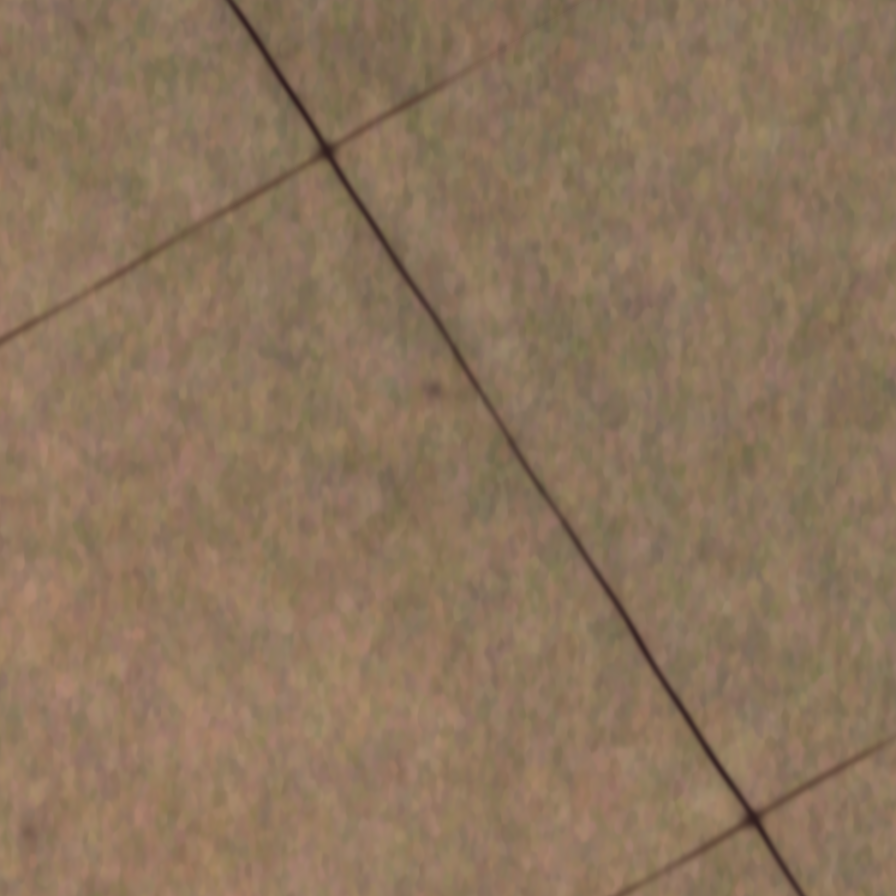
This texture is drawn by a three.js fragment shader. Its source:

```glsl
#define SEAM_STEP vec2(0.475, -0.745)
#define CROSS_STEP vec2(0.760, 0.444)
#define JOINT vec2(0.365, 0.831)
#define SEAM_WIDTH 0.0042
#define CROSS_WIDTH 0.0055
#define JOINT_RADIUS 0.010
#define GRAIN 0.075
#define CHROMA 0.055
#define OLIVE vec3(0.530, 0.447, 0.353)
#define WARM vec3(0.598, 0.488, 0.388)
#define SEAM_DARK vec3(0.190, 0.115, 0.115)
#define CROSS_BROWN vec3(0.330, 0.225, 0.175)

varying vec2 vUv;

vec3 hash3(vec2 p) {
  vec3 q = vec3(dot(p, vec2(127.1, 311.7)),
                dot(p, vec2(269.5, 183.3)),
                dot(p, vec2(419.2, 371.9)));
  return fract(sin(q) * 43758.5);
}

// Smooth cellular noise: each jittered cell carries a random signed tone
vec3 cellNoise(vec2 p) {
  vec2 cell = floor(p);
  vec3 tone = vec3(0.0);
  float total = 0.0;
  for (int y = -1; y <= 1; y++) {
    for (int x = -1; x <= 1; x++) {
      vec2 id = cell + vec2(float(x), float(y));
      vec2 d = id + hash3(id).xy - p;
      float weight = exp(-4.0 * dot(d, d));
      tone += weight * (hash3(id + 57.0) - 0.5);
      total += weight;
    }
  }
  return tone / total;
}

float cross2(vec2 a, vec2 b) {
  return a.x * b.y - a.y * b.x;
}

float softSpot(float d, float radius) {
  return exp(-d * d / (radius * radius));
}

// Mottled stone with broad tone, blotches and fine coloured grain
vec3 stone(vec2 p, vec2 tile) {
  vec3 broad = cellNoise(p * 6.0 + 3.0);
  vec3 blotch = cellNoise(p * vec2(24.0, 19.0) + 11.0);
  vec3 grain = cellNoise(p * vec2(75.0, 48.0) + 29.0);
  vec3 fine = cellNoise(p * vec2(150.0, 85.0) + 71.0);
  float warmth = smoothstep(1.2, 0.3, 0.9 * p.x + p.y + 0.35 * broad.x);
  vec3 color = mix(OLIVE, WARM, warmth);
  color += 0.012 * (hash3(tile + 5.0).x - 0.5);
  color += GRAIN * (0.4 * broad.y + 0.5 * blotch.x + 0.6 * grain.x + 0.6 * fine.x);
  color += CHROMA * (0.4 * blotch + 0.7 * grain + 0.5 * fine);
  return color;
}

void main() {
  vec2 p = vUv;

  // Skewed tile coordinates: x along the seam, y along the cross joint
  vec2 d = p - JOINT;
  float area = cross2(SEAM_STEP, CROSS_STEP);
  vec2 grid = vec2(cross2(d, CROSS_STEP), cross2(SEAM_STEP, d)) / area;
  vec2 offset = grid - floor(grid + 0.5);
  vec3 color = stone(p, floor(grid));

  // Distances to the joints, with a slight wander
  float wander = 0.0012 * sin(grid.x * 17.0) + 0.0006 * sin(grid.x * 43.0);
  float seamDist = offset.y * area / length(SEAM_STEP) + wander;
  float crossDist = offset.x * area / length(CROSS_STEP) + 0.001 * sin(grid.y * 23.0);
  float jointDist = length(SEAM_STEP * offset.x + CROSS_STEP * offset.y);
  vec3 wear = cellNoise(grid * 22.0 + 40.0);

  // Faint cross joint, worn away beyond each corner
  float worn = smoothstep(0.05, 0.2, abs(fract(grid.y) - 0.33));
  float crossInk = (0.10 + 0.42 * worn) * (1.0 + 0.8 * wear.x);
  color = mix(color, CROSS_BROWN, crossInk * softSpot(crossDist, CROSS_WIDTH));

  // Dark seam with a soft dirty margin
  float seamInk = 0.70 + 0.20 * cos(6.2832 * (grid.x + 0.1)) + 0.25 * wear.y;
  color *= 1.0 - 0.07 * softSpot(seamDist, 0.018);
  color = mix(color, SEAM_DARK, clamp(seamInk, 0.0, 1.0) * softSpot(seamDist, SEAM_WIDTH));

  // Grime gathered at the corners
  color = mix(color, SEAM_DARK, 0.8 * softSpot(jointDist, JOINT_RADIUS));

  // Stains
  float stain = 0.55 * softSpot(length(p - vec2(0.484, 0.565)), 0.012);
  stain += 0.30 * softSpot(length(p - vec2(0.033, 0.072)), 0.010);
  stain += 0.22 * softSpot(length(p - vec2(0.220, 0.738)), 0.010);
  color = mix(color, vec3(0.30, 0.22, 0.20), stain);

  gl_FragColor = vec4(color, 1.0);
}
```
